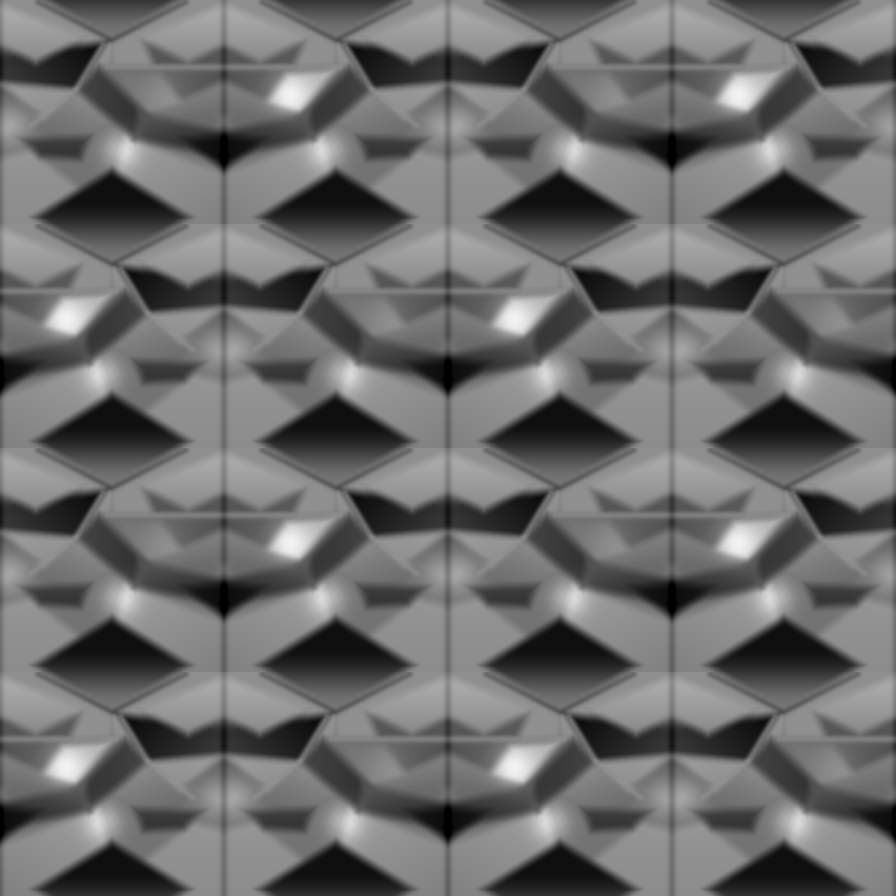
Write a Shadertoy shader that draws this pattern.

```glsl
// Grey relief of interlocking scales: roofs, bowls and dark lozenge pits.
// One square cell is mirrored across, and shifted by one cell on each row;
// inside it soft quads with linear shading are layered from back to front.

#define CELLS 4.0          // cells across and down, even so that it tiles
#define SOFTNESS 0.030     // half width of the facet edges, in cells
#define BASE_TONE 0.45
#define PIT_DARK 0.06
#define PIT_LIGHT 0.46
#define SIDE_LIGHT 0.13    // difference between left and right glints
#define SEAM_WIDTH 0.016
#define SEAM_DEPTH 0.13
#define RIDGE_WIDTH 0.014

const float PI = 3.14159;

float cross2(vec2 a, vec2 b) { return a.x * b.y - a.y * b.x; }

// Signed distance to the line a-b, positive on its left
float edgeSide(vec2 p, vec2 a, vec2 b) {
    return -cross2(normalize(b - a), p - a);
}

// Soft coverage of a convex quad with either winding
float quadMask(vec2 p, vec2 a, vec2 b, vec2 c, vec2 d) {
    float winding = sign(cross2(c - a, d - b));
    float dist = max(max(winding * edgeSide(p, a, b), winding * edgeSide(p, b, c)),
                     max(winding * edgeSide(p, c, d), winding * edgeSide(p, d, a)));
    return 1.0 - smoothstep(-SOFTNESS, SOFTNESS, dist);
}

// Lays a quad over the tone; shade = tone at its centre, slope in x, slope in y
void facet(inout float tone, vec2 p, vec2 a, vec2 b, vec2 c, vec2 d, vec3 shade) {
    vec2 offset = p - 0.25 * (a + b + c + d);
    tone = mix(tone, shade.x + dot(shade.yz, offset), quadMask(p, a, b, c, d));
}

float glint(vec2 p, vec2 center, float radius) {
    vec2 d = (p - center) / radius;
    return exp(-dot(d, d));
}

float ridge(vec2 p, vec2 a, vec2 b) {
    vec2 ab = b - a;
    float t = clamp(dot(p - a, ab) / dot(ab, ab), 0.0, 1.0);
    float d = length(p - a - ab * t) / RIDGE_WIDTH;
    return exp(-d * d);
}

// bowl.x grows from the bowl axis (0) to the fan axis (1), y runs downward
float reliefTone(vec2 bowl, float side) {
    vec2 fan = vec2(1.0 - bowl.x, bowl.y);
    vec2 roof = vec2(min(bowl.x, fan.x), bowl.y);
    float tone = BASE_TONE;

    // Eaves and the shadow below the roofs
    facet(tone, roof, vec2(-.05, -.1), vec2(.56, -.1), vec2(.5, .3), vec2(-.05, .3), vec3(.56, 0, 0));
    facet(tone, roof, vec2(-.05, .2), vec2(.36, .18), vec2(.31, .3), vec2(-.05, .3), vec3(.34, 0, -.4));
    facet(tone, fan, vec2(-.05, .25), vec2(.47, .19), vec2(.34, .4), vec2(-.05, .365), vec3(.15, -.35, .3));
    facet(tone, roof, vec2(-.05, 0), vec2(.37, .17), vec2(.16, .28), vec2(-.05, .17), vec3(.61, 0, -.6));

    // Lower slopes
    facet(tone, bowl, vec2(-.05, .79), vec2(.44, .61), vec2(.5, .85), vec2(-.05, 1.15), vec3(.55, .1, -.2));
    facet(tone, fan, vec2(-.05, .72), vec2(.14, .67), vec2(.36, .85), vec2(-.05, 1.25), vec3(.56, 0, -.1));

    // Fan of small facets
    facet(tone, fan, vec2(.36, .4), vec2(.48, .54), vec2(.28, .68), vec2(.14, .55), vec3(.47, .2, -.5));
    facet(tone, fan, vec2(-.05, .37), vec2(.33, .405), vec2(.2, .53), vec2(.1, .47), vec3(.58, 0, -.4));
    facet(tone, fan, vec2(-.05, .38), vec2(.02, .39), vec2(.16, .5), vec2(-.05, .64), vec3(.42, 0, .5));
    facet(tone, fan, vec2(.1, .62), vec2(.4, .61), vec2(.36, .71), vec2(.18, .7), vec3(.22, 0, -.6));

    // Bowl with its bright shoulder, central facet and dark rim
    facet(tone, bowl, vec2(-.05, .3), vec2(.54, .3), vec2(.4, .52), vec2(-.05, .65), vec3(.42, 0, 0));
    facet(tone, bowl, vec2(-.05, .31), vec2(.3, .31), vec2(.24, .45), vec2(-.05, .38), vec3(.35, .3, 0));
    facet(tone, bowl, vec2(.28, .33), vec2(.5, .31), vec2(.34, .5), vec2(.18, .47), vec3(.6 + SIDE_LIGHT * side, 0, .3));
    facet(tone, bowl, vec2(-.05, .35), vec2(.02, .37), vec2(.28, .5), vec2(-.05, .56), vec3(.47, .1, -.7));
    facet(tone, bowl, vec2(.56, .3), vec2(.66, .4), vec2(.4, .62), vec2(.33, .53), vec3(.22, .3, 0));
    facet(tone, bowl, vec2(.38, .5), vec2(.4, .62), vec2(-.05, .71), vec2(-.05, .6), vec3(.22, .2, -.8));
    facet(tone, bowl, vec2(-.05, .6), vec2(.17, .62), vec2(.12, .67), vec2(-.05, .79), vec3(.06, .2, 0));

    // Glints where facets meet
    tone += (.14 + SIDE_LIGHT * side) * glint(bowl, vec2(.29, .42), .09);
    tone += .28 * glint(bowl, vec2(.46, .67), .08);
    tone += (.17 - SIDE_LIGHT * side) * glint(fan, vec2(.03, .56), .09);
    tone += .1 * glint(bowl, vec2(0, .54), .03);

    // Lozenge pit, which reaches over into the row below
    vec2 pit = vec2(bowl.x, bowl.y + step(bowl.y, .5));
    float pitTone = mix(PIT_DARK, PIT_LIGHT, smoothstep(.89, 1.16, pit.y));
    tone = mix(tone, pitTone, quadMask(pit, vec2(.5, .76), vec2(.84, .97), vec2(.5, 1.18), vec2(.16, .97)));
    tone -= .16 * ridge(roof, vec2(.17, .01), vec2(.5, .18));

    // Thin ridges and the seams on the mirror axes
    tone = mix(tone, .5, .7 * ridge(fan, vec2(.46, .2), vec2(.34, .4)));
    tone = mix(tone, .58, .6 * ridge(fan, vec2(.34, .4), vec2(.14, .56)));
    tone = mix(tone, .56, .6 * ridge(bowl, vec2(0, .3), vec2(.52, .3)));
    float seam = roof.x / SEAM_WIDTH;
    return tone - SEAM_DEPTH * exp(-seam * seam);
}

void mainImage(out vec4 fragColor, in vec2 fragCoord) {
    vec2 grid = fragCoord / iResolution.xy;
    grid = CELLS * vec2(grid.x, 1.0 - grid.y);
    float row = floor(grid.y);
    float offset = mod(grid.x + row, 2.0) - 1.0;
    float tone = reliefTone(vec2(abs(offset), fract(grid.y)), sin(PI * offset));
    fragColor = vec4(vec3(clamp(tone, 0.0, 1.0)), 1.0);
}
```
